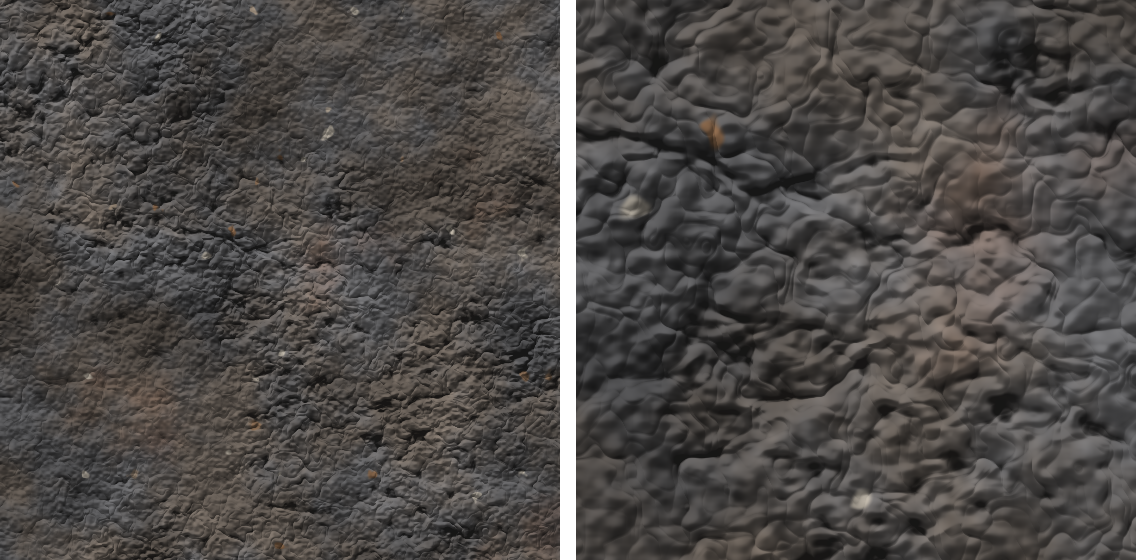
Left: the whole. Right: its middle third, enlarged.
A Shadertoy shader for this texture:

```glsl
#define LIGHT_DIR vec2(-0.35, 0.94)
#define BASE_TONE 0.276
#define RELIEF_CONTRAST 0.115
#define MOTTLE 0.25
#define SHADOW_DEPTH 0.60
#define CRUMB_SCALE 25.0
#define CRUMB_HEIGHT 0.72
#define GRIT_HEIGHT 0.0050
#define GRAIN_SCALE 23.0
#define GRAIN_SHARE 0.055
#define COOL_TINT vec3(0.995, 0.995, 1.015)
#define WARM_TINT vec3(1.08, 0.99, 0.91)

// Integer hash: two values in 0..1 per lattice cell
vec2 hash2(vec2 cell) {
    uvec2 v = uvec2(ivec2(cell) + 4096) * 1664525u + 1013904223u;
    v.x += v.y * 1664525u;
    v.y += v.x * 1664525u;
    v ^= v >> 16u;
    v.x += v.y * 1664525u;
    v.y += v.x * 1664525u;
    v ^= v >> 16u;
    return vec2(v & 65535u) / 65535.0;
}

// Two independent channels of value noise
vec2 noise2(vec2 p) {
    vec2 i = floor(p), f = p - i;
    f = f * f * (3.0 - 2.0 * f);
    vec2 low = mix(hash2(i), hash2(i + vec2(1.0, 0.0)), f.x);
    vec2 high = mix(hash2(i + vec2(0.0, 1.0)), hash2(i + 1.0), f.x);
    return mix(low, high, f.y);
}

vec2 fbm2(vec2 p) {
    vec2 sum = vec2(0.0);
    float amp = 0.463;
    for (int i = 0; i < 6; i++) {
        sum += amp * noise2(p);
        amp *= 0.55;
        p = mat2(1.6, 1.2, -1.2, 1.6) * p + 17.3;
    }
    return sum;
}

// Heap of rounded lumps with sharp creases between them
float crumbs(vec2 p) {
    vec2 cell = floor(p), f = p - cell;
    float top = 0.0;
    for (int k = 0; k < 9; k++) {
        vec2 o = vec2(k % 3, k / 3) - 1.0;
        vec2 r = hash2(cell + o);
        vec2 d = o + r - f;
        float lift = 0.5 + 0.7 * fract(r.x * 37.0 + r.y * 71.0);
        top = max(top, lift - dot(d, d));
    }
    return top;
}

// Soil surface: broad swells, clefts, ragged crumbs of two sizes and grit
float soilHeight(vec2 p, float rough) {
    vec2 swell = fbm2(p * vec2(4.0, 5.5));
    float cleft = 1.0 - smoothstep(0.0, 0.04, abs(swell.y - 0.5));
    vec2 ragged = noise2(p * 90.0) - 0.5;
    float grit = noise2(p * vec2(150.0, 175.0)).x - 0.5;
    float h = 0.095 * swell.x - 0.012 * cleft * rough;
    h += GRIT_HEIGHT * (grit + 0.8 * ragged.x * ragged.y);
    vec2 q = p + 0.024 * (noise2(p * 36.0) - 0.5) + 0.017 * ragged;
    float scale = CRUMB_SCALE, amp = CRUMB_HEIGHT * mix(0.45, 1.0, rough);
    for (int i = 0; i < 2; i++) {
        h += amp / scale * crumbs(q * scale);
        scale *= 2.5;
        q = mat2(0.8, 0.6, -0.6, 0.8) * q + 3.7;
    }
    return h;
}

// Sparse pale stones: x is coverage, y picks the colour
vec2 paleGrain(vec2 p) {
    vec2 cell = floor(p * GRAIN_SCALE), f = p * GRAIN_SCALE - cell;
    vec2 pick = hash2(cell + 211.0), place = hash2(cell + 467.0);
    vec2 d = f - mix(vec2(0.42), vec2(0.58), place);
    float a = 6.2832 * pick.y;
    d = mat2(cos(a), sin(a), -sin(a), cos(a)) * d;
    d.y *= 1.0 + 0.8 * place.x;
    float radius = mix(0.09, 0.28, place.y * place.y);
    float edge = length(d) + 0.34 * (noise2(p * 120.0).x - 0.5) - radius;
    float cover = 1.0 - smoothstep(-0.10, 0.05, edge);
    return vec2(cover * step(pick.x, GRAIN_SHARE), pick.y);
}

void mainImage(out vec4 fragColor, in vec2 fragCoord) {
    vec2 p = fragCoord / iResolution.y;
    vec2 light = normalize(LIGHT_DIR);
    vec2 patches = fbm2(p * 3.5 + 9.0);
    vec2 stains = fbm2(p * 7.5 + 71.0);
    float rough = smoothstep(0.36, 0.60, patches.x);

    // Slope towards the light, then shadow cast by higher ground
    float ground = 0.0, slope = 0.0, blocked = 0.0;
    for (int i = 0; i < 5; i++) {
        float t = 0.0011 * float(i * i) + 0.0008 * float(i);
        float h = soilHeight(p + light * t, rough);
        if (i == 0) ground = h;
        else if (i == 1) slope = (ground - h) / t;
        else blocked = max(blocked, h - ground - 0.8 * t);
    }
    float relief = slope / sqrt(1.0 + slope * slope);
    float shadow = smoothstep(0.0, 0.011, blocked);

    // Brightness, with glints on the crumbs that face the light
    vec2 speck = noise2(p * vec2(140.0, 165.0) + 5.0);
    float tone = BASE_TONE + RELIEF_CONTRAST * relief;
    tone += MOTTLE * (stains.x - 0.5) + 0.07 * (speck.x - 0.5);
    tone += 0.14 * max(relief - 0.35, 0.0) * speck.y * rough;
    tone = max(tone * (1.0 - SHADOW_DEPTH * shadow), 0.085);

    // Cool clay, warm earth and faint rust stains
    float warmth = smoothstep(0.32, 0.68, stains.y);
    vec3 color = tone * mix(COOL_TINT, WARM_TINT, warmth);
    float rust = smoothstep(0.62, 0.78, patches.y);
    color *= mix(vec3(1.0), vec3(1.10, 0.98, 0.91), rust);

    // Pale and ochre stones
    vec2 grain = paleGrain(p);
    vec3 ochreToCream = mix(vec3(0.48, 0.35, 0.24), vec3(0.66, 0.63, 0.58), smoothstep(0.2, 0.5, grain.y));
    vec3 stone = ochreToCream * (0.85 + 0.3 * relief + 0.3 * (speck.x - 0.5)) * (1.0 - 0.5 * shadow);
    color = mix(color, stone, 0.85 * grain.x);

    fragColor = vec4(color, 1.0);
}
```
